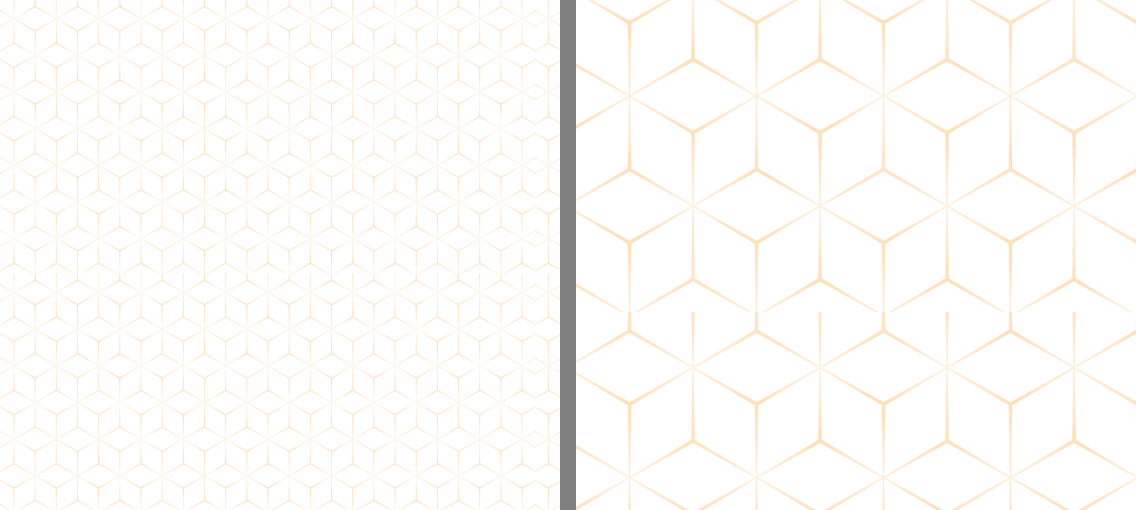
Left: the whole. Right: its middle third, enlarged.
This pattern is drawn by a WebGL 2 fragment shader. Its source:

```glsl
#version 300 es
precision highp float;
// Pale peach rhombic cube lattice on white, cropped into a repeating tile with visible seams.

uniform vec2 u_resolution;
out vec4 fragColor;

// Lengths are fractions of the canvas width, measured from the upper left.
const vec2 TILE_SIZE = vec2(0.9544, 0.4890);
const vec2 FIRST_STAR = vec2(0.0250, 0.0334);
const float STAR_PITCH = 0.0756;

// Line sizes are fractions of the star pitch.
const float HALF_WIDTH_STAR = 0.0050;
const float HALF_WIDTH_JUNCTION = 0.0145;
const float STAR_STRENGTH = 0.58;
const float WEAR_AMOUNT = 0.30;
const float WEAR_SCALE = 2.7;
const float EDGE_SOFTNESS = 0.75;

const vec3 PAPER = vec3(1.0);
const vec3 LINE_COLOR = vec3(1.0, 0.88, 0.74);

const float ROOT3 = 1.7320508;
const float PI = 3.1415927;

vec2 hashGradient(vec2 cell) {
    float h = fract(sin(dot(cell, vec2(127.1, 311.7))) * 43758.55);
    return vec2(cos(2.0 * PI * h), sin(2.0 * PI * h));
}

float gradientNoise(vec2 p) {
    vec2 i = floor(p);
    vec2 f = p - i;
    vec2 w = f * f * f * (f * (f * 6.0 - 15.0) + 10.0);
    float a = dot(hashGradient(i), f);
    float b = dot(hashGradient(i + vec2(1, 0)), f - vec2(1, 0));
    float c = dot(hashGradient(i + vec2(0, 1)), f - vec2(0, 1));
    float d = dot(hashGradient(i + vec2(1, 1)), f - vec2(1, 1));
    return mix(mix(a, b, w.x), mix(c, d, w.x), w.y);
}

// Offset from the nearest star of a triangular lattice with unit pitch.
vec2 nearestStar(vec2 p) {
    vec2 period = vec2(1.0, ROOT3);
    vec2 a = mod(p + 0.5 * period, period) - 0.5 * period;
    vec2 b = mod(p, period) - 0.5 * period;
    return dot(a, a) < dot(b, b) ? a : b;
}

// Fold the six arms into one: x runs along the arm, y is the distance from it.
vec2 foldArms(vec2 p) {
    float sector = PI / 3.0;
    float angle = mod(atan(p.y, p.x), sector) - 0.5 * sector;
    return length(p) * vec2(cos(angle), abs(sin(angle)));
}

void main() {
    vec2 p = vec2(gl_FragCoord.x, u_resolution.y - gl_FragCoord.y) / u_resolution.x;
    float pixel = 1.0 / (u_resolution.x * STAR_PITCH);

    // Restarting the lattice in each tile leaves the broken seams.
    vec2 lattice = (mod(p, TILE_SIZE) - FIRST_STAR) / STAR_PITCH;
    vec2 arm = foldArms(nearestStar(lattice));

    // Arms swell from the star to the three-way junction.
    float along = clamp(arm.x * ROOT3, 0.0, 1.0);
    float halfWidth = mix(HALF_WIDTH_STAR, HALF_WIDTH_JUNCTION, along);
    float soft = EDGE_SOFTNESS * pixel;
    float line = 1.0 - smoothstep(halfWidth - soft, halfWidth + soft, arm.y);

    // Uneven ink, palest at the stars.
    float wear = 1.0 + WEAR_AMOUNT * gradientNoise(lattice * WEAR_SCALE);
    float ink = clamp(line * mix(STAR_STRENGTH, 1.0, along) * wear, 0.0, 1.0);

    fragColor = vec4(mix(PAPER, LINE_COLOR, ink), 1.0);
}
```
